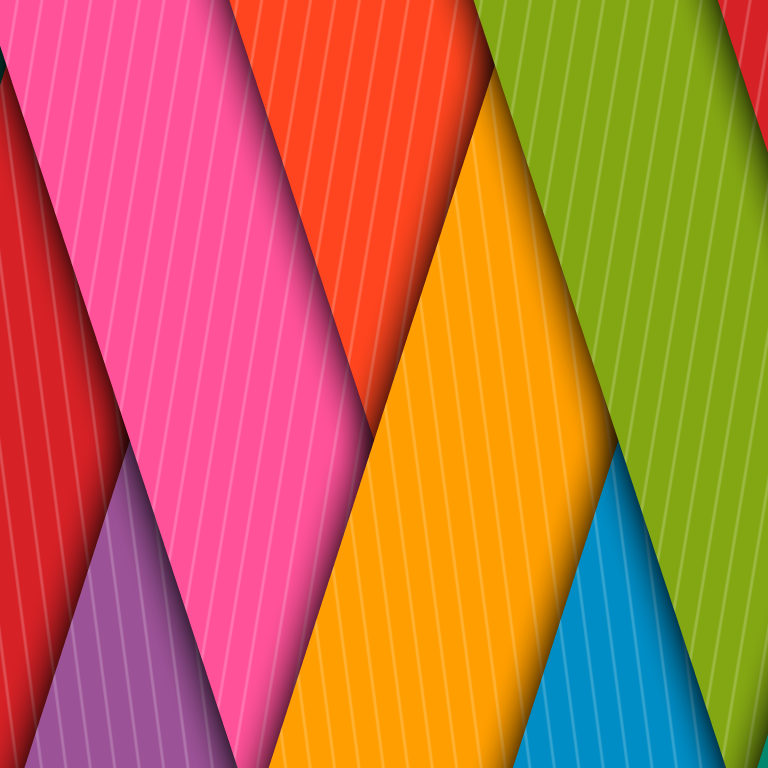
Reproduce this background procedurally as a Shadertoy shader.

```glsl
// Woven diagonal paper bands in bright colours, with pinstripes and soft edge shadows.

const float BAND_PITCH = 0.318;          // horizontal width of a band
const float FALL_SLOPE = 0.329;          // lean of the bands falling to the right
const float RISE_SLOPE = 0.322;          // lean of the bands rising to the right
const float FALL_START = 0.3095;         // where a falling edge meets the bottom
const float RISE_START = 0.0318;         // where a rising edge meets the bottom
const float STRIPE_PITCH = 0.0318;
const float STRIPE_HALF_WIDTH = 0.0019;
const float STRIPE_SOFTNESS = 0.0012;
const float STRIPE_STRENGTH = 0.20;
const float SHADOW_WIDTH = 0.058;
const float SHADOW_STRENGTH = 0.60;
const int SAMPLES = 3;                   // antialiasing grid per side

const vec3 TEAL    = vec3(0.00, 0.53, 0.43);
const vec3 PINK    = vec3(1.00, 0.32, 0.60);
const vec3 SCARLET = vec3(1.00, 0.27, 0.12);
const vec3 GREEN   = vec3(0.515, 0.655, 0.075);
const vec3 CRIMSON = vec3(0.84, 0.13, 0.15);
const vec3 PURPLE  = vec3(0.61, 0.32, 0.59);
const vec3 ORANGE  = vec3(1.00, 0.62, 0.00);
const vec3 BLUE    = vec3(0.00, 0.55, 0.77);

const vec3 FALLING_COLOURS[5] = vec3[5](TEAL, PINK, SCARLET, GREEN, CRIMSON);
const vec3 RISING_COLOURS[5] = vec3[5](CRIMSON, PURPLE, ORANGE, BLUE, TEAL);

// Light pinstripes along one lean; phase shifts them in periods.
float pinstripe(vec2 p, float lean, float phase) {
    float cell = fract((p.x - lean * p.y) / STRIPE_PITCH - phase + 0.5) - 0.5;
    float dist = abs(cell) * STRIPE_PITCH;
    return 1.0 - smoothstep(STRIPE_HALF_WIDTH - STRIPE_SOFTNESS,
                            STRIPE_HALF_WIDTH + STRIPE_SOFTNESS, dist);
}

// Remaining light at a distance, in bands, from an overlapping edge.
float edgeLight(float gap, float slope) {
    float dist = gap * BAND_PITCH * inversesqrt(1.0 + slope * slope);
    float fade = 1.0 - clamp(dist / SHADOW_WIDTH, 0.0, 1.0);
    return 1.0 - SHADOW_STRENGTH * fade * fade;
}

vec3 weave(vec2 p) {
    // Position counted in bands of each direction
    float fall = (p.x + FALL_SLOPE * p.y - FALL_START) / BAND_PITCH;
    float rise = (p.x - RISE_SLOPE * p.y - RISE_START) / BAND_PITCH;
    float fallBand = floor(fall);
    float riseBand = floor(rise);

    // Bands overlap in pairs; find the upper one and its right-hand edges
    float pairStart = 2.0 * floor(fallBand / 2.0);
    bool falling = riseBand <= pairStart;
    float fallEdge = falling ? fallBand + 1.0 : 2.0 * ceil(riseBand / 2.0);
    float riseEdge = falling ? pairStart + 1.0 : riseBand + 1.0;

    vec3 colour = falling ? FALLING_COLOURS[int(mod(fallBand + 1.0, 5.0))]
                          : RISING_COLOURS[int(mod(riseBand + 1.0, 5.0))];
    float stripe = falling ? pinstripe(p, 0.165, 0.53) : pinstripe(p, -0.13, 0.70);
    colour = mix(colour, vec3(1.0), STRIPE_STRENGTH * stripe);

    // Shadows gather along both right-hand edges
    return colour * edgeLight(fallEdge - fall, FALL_SLOPE)
                  * edgeLight(riseEdge - rise, RISE_SLOPE);
}

void mainImage(out vec4 fragColor, in vec2 fragCoord) {
    // Average a small grid of samples to smooth the edges
    vec3 total = vec3(0.0);
    for (int j = 0; j < SAMPLES; j++) {
        for (int i = 0; i < SAMPLES; i++) {
            vec2 offset = (vec2(i, j) + 0.5) / float(SAMPLES) - 0.5;
            total += weave((fragCoord + offset) / iResolution.y);
        }
    }
    fragColor = vec4(total / float(SAMPLES * SAMPLES), 1.0);
}
```
